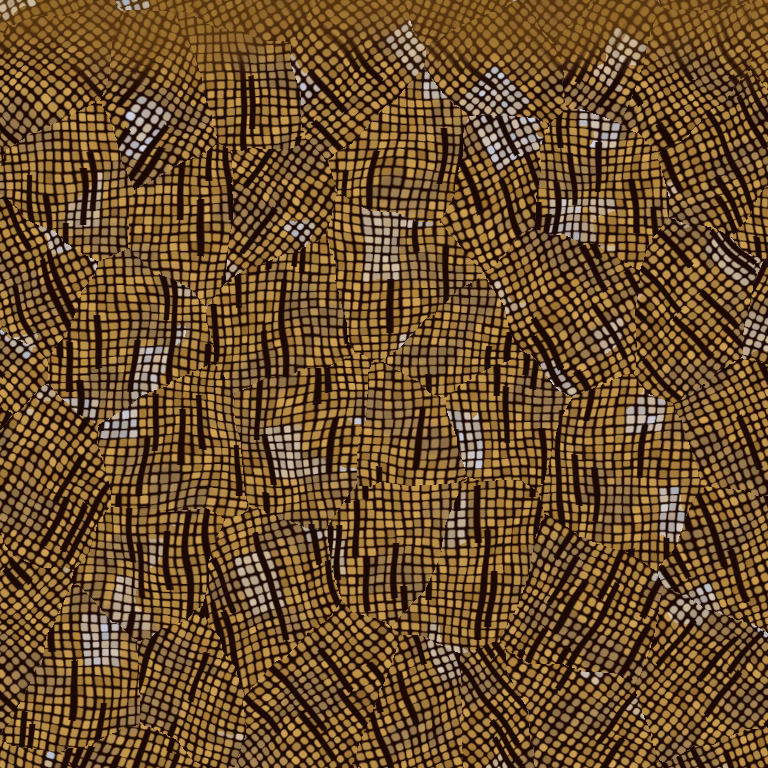
This pattern is drawn by a three.js fragment shader. Its source:

```glsl
varying vec2 vUv;

const float PITCH = 0.0119;               // grid spacing on the canvas
const vec2 PATCH_COUNT = vec2(7.0, 6.0);  // woven patches across and up
const vec2 BEAD_HALF = vec2(0.38, 0.41);  // half size within one grid cell
const float EDGE_SOFT = 0.13;             // bead edge softness, in grid cells
const float DASH_SHARE = 0.15;            // share of widened dark gaps
const float PALE_SHARE = 0.085;           // share of pale blocks
const float HAZE_START = 0.88;            // height where the soft top begins

const vec3 DARK = vec3(0.11, 0.03, 0.01);
const vec3 BROWN = vec3(0.33, 0.20, 0.06);
const vec3 AMBER = vec3(0.55, 0.38, 0.14);
const vec3 GOLD = vec3(0.74, 0.58, 0.30);
const vec3 TAN = vec3(0.56, 0.46, 0.33);
const vec3 PALE = vec3(0.77, 0.71, 0.63);
const vec3 COOL = vec3(0.76, 0.79, 0.87);

float hash(vec2 p) {
  vec3 a = fract(vec3(p.xyx) * vec3(0.1031, 0.1030, 0.0973));
  a += dot(a, a.yzx + 33.33);
  return fract((a.x + a.y) * a.z);
}

vec2 hash2(vec2 p) {
  return vec2(hash(p + 17.3), hash(p + 91.7));
}

mat2 rotation(float angle) {
  float c = cos(angle), s = sin(angle);
  return mat2(c, -s, s, c);
}

// Layered sines, roughly -1 to 1
float waves(vec2 p) {
  return 0.5 * sin(p.x + 1.7 * sin(p.y * 0.8))
       + 0.3 * sin(p.y * 1.9 + p.x * 0.7)
       + 0.2 * sin(p.x * 3.1 - p.y * 2.3);
}

// Nearest cellular site: xy is its position, zw its cell
vec4 nearestPatch(vec2 p) {
  vec2 g = p * PATCH_COUNT, base = floor(g);
  vec4 best = vec4(0.0);
  float nearest = 9.0;
  for (int j = -1; j <= 1; j++) {
    for (int i = -1; i <= 1; i++) {
      vec2 cell = base + vec2(float(i), float(j));
      vec2 site = cell + 0.1 + 0.8 * hash2(cell);
      vec2 d = abs(g - site);
      float reach = max(d.x, d.y) + 0.35 * min(d.x, d.y);
      if (reach < nearest) {
        nearest = reach;
        best = vec4(site / PATCH_COUNT, cell);
      }
    }
  }
  return best;
}

// Mostly upright in the middle, strongly tilted around it
float patchAngle(vec2 site, vec2 cell) {
  float outer = smoothstep(0.12, 0.5, distance(site, vec2(0.4, 0.56)));
  float tilted = step(hash(cell + 5.1), mix(0.15, 0.8, outer));
  float side = hash(cell + 8.4) < 0.6 ? 1.0 : -1.0;
  return mix(0.12 * (hash(cell + 2.6) - 0.5), side * mix(0.3, 0.8, hash(cell + 3.9)), tilted);
}

void main() {
  // Patch and its bent local grid
  vec2 p = vUv + 0.006 * vec2(waves(vUv * 19.0), waves(vUv.yx * 17.0 + 4.0));
  vec4 patchSite = nearestPatch(p);
  vec2 seed = patchSite.zw * 37.0 + 200.0;
  float angle = patchAngle(patchSite.xy, patchSite.zw);
  vec2 q = rotation(angle) * (p - patchSite.xy) / PITCH;
  q += 0.3 * vec2(waves(q.yx * 0.35 + seed), waves(q * 0.3 + seed));

  // Rounded bead in each grid cell
  vec2 cell = floor(q);
  vec2 id = cell + seed;
  vec2 f = abs(q - cell - 0.5 + 0.12 * (hash2(id) - 0.5));
  vec2 halfSize = BEAD_HALF + 0.1 * (hash2(id + 41.0) - 0.5);
  float radius = mix(0.2, 0.32, smoothstep(0.1, 0.5, abs(angle)));
  float dist = length(max(f - halfSize + radius, 0.0)) - radius;
  float bead = 1.0 - smoothstep(-EDGE_SOFT, EDGE_SOFT, dist);

  // Long dark dashes between columns
  float column = floor(q.x + 0.5);
  float run = floor(q.y / 6.0 + hash(vec2(column, 3.0) + seed));
  float dashed = step(hash(vec2(column, run) + seed + 63.0), DASH_SHARE);
  float dash = dashed * (1.0 - smoothstep(0.22, 0.46, abs(q.x - column)));

  // Bead colour: gold field, tan clouds, pale blocks
  float grain = hash(id + 12.0);
  float cloud = waves(vUv * 33.0 + 2.0);
  vec3 tone = mix(GOLD, AMBER, 0.65 * grain * grain);
  tone = mix(tone, TAN, 0.7 * smoothstep(0.1, 0.6, cloud + 0.4 * (grain - 0.5)));
  vec2 block = floor(cell / vec2(4.0, 6.0)) + seed;
  float paleChance = PALE_SHARE * (1.0 + 0.9 * cloud);
  float pale = step(hash(block + 77.0), paleChance);
  vec3 paleTone = mix(PALE, COOL, step(0.55, hash(block + 29.0)) * grain);
  tone = mix(tone, paleTone, pale * mix(0.65, 1.0, hash(id + 54.0)));
  tone *= 0.9 + 0.2 * hash(id + 31.0);

  // Low contrast brown haze along the top
  float haze = smoothstep(HAZE_START, 0.98, vUv.y + 0.03 * waves(vUv * 14.0));
  vec3 ground = mix(DARK, BROWN, haze);
  tone = mix(tone, AMBER, 0.75 * haze * (1.0 - pale));
  float cover = bead * (1.0 - dash * (1.0 - 0.8 * haze));
  gl_FragColor = vec4(mix(ground, tone, cover), 1.0);
}
```
